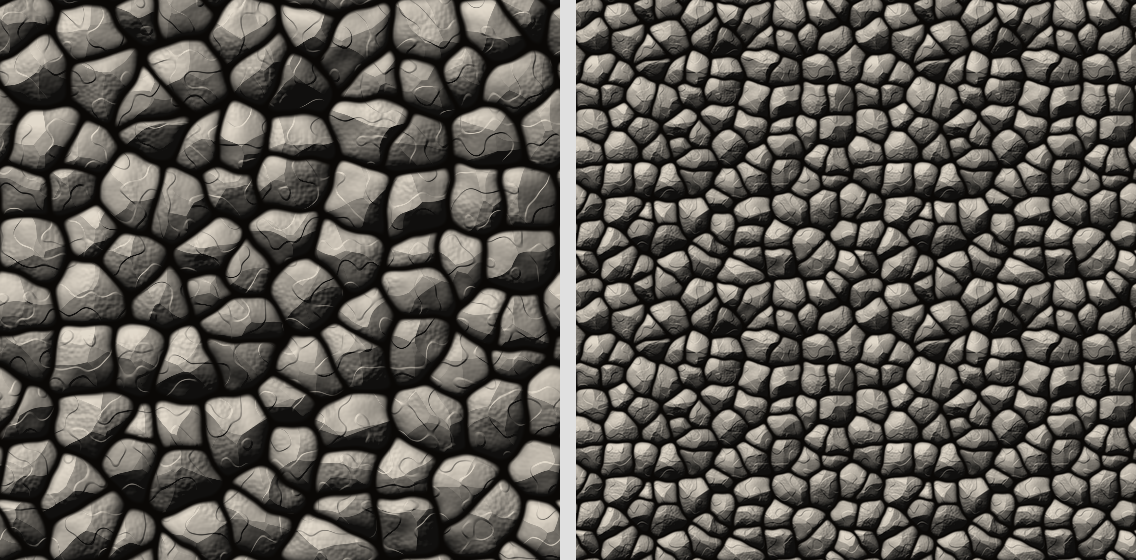
Left, the tile; right, the same tile 2 across and 2 down.
A three.js fragment shader for this texture:

```glsl
// Tiling dry stone wall: chiselled grey-brown stones divided by dark gaps.
varying vec2 vUv;

const float CELLS = 10.0; // stones across the canvas

struct Stone {
  float edge;   // rounded distance to the gap, in cells
  float height;
  vec2 id;
  vec2 local;   // position relative to the stone's seed
};

vec2 hash2(vec2 p) {
  vec3 q = fract(p.xyx * vec3(0.1031, 0.1030, 0.0973));
  q += dot(q, q.yzx + 33.33);
  return fract((q.xx + q.yz) * q.zy);
}

// Gradient noise that wraps after a whole number of lattice cells
float corner(vec2 lattice, vec2 offset, float period) {
  float angle = 6.2832 * hash2(mod(lattice, period) + period).x;
  return dot(vec2(cos(angle), sin(angle)), offset);
}

float gradientNoise(vec2 uv, float period) {
  vec2 p = uv * period, i = floor(p), f = p - i;
  vec2 u = f * f * f * (f * (f * 6.0 - 15.0) + 10.0);
  vec2 e = vec2(1.0, 0.0);
  return mix(
    mix(corner(i, f, period), corner(i + e, f - e, period), u.x),
    mix(corner(i + e.yx, f - e.yx, period), corner(i + 1.0, f - 1.0, period), u.x), u.y);
}

// Seed position in xy, size weight in z
vec3 seedOf(vec2 cell) {
  vec2 id = mod(cell, CELLS);
  return vec3(cell + 0.1 + 0.8 * hash2(id + 3.0), 0.22 * hash2(id + 47.0).x);
}

// Weighted Voronoi cell with smoothly joined edges
Stone findStone(vec2 p) {
  vec2 base = floor(p), home = base;
  vec3 seed = vec3(0.0);
  float best = 100.0;
  for (float y = -2.0; y <= 2.0; y++)
    for (float x = -2.0; x <= 2.0; x++) {
      vec3 s = seedOf(base + vec2(x, y));
      float power = dot(s.xy - p, s.xy - p) - s.z;
      if (power < best) { best = power; seed = s; home = base + vec2(x, y); }
    }

  float sum = 0.0;
  for (float y = -2.0; y <= 2.0; y++)
    for (float x = -2.0; x <= 2.0; x++) {
      if (abs(x) + abs(y) < 0.5) continue;
      vec3 s = seedOf(home + vec2(x, y));
      float power = dot(s.xy - p, s.xy - p) - s.z;
      sum += exp(-20.0 * (power - best) / (2.0 * distance(s.xy, seed.xy)));
    }
  return Stone(-log(sum) / 20.0, 0.0, mod(home, CELLS), p - seed.xy);
}

// Rounded rim, flat cut faces, chipped ledges and fine pitting
Stone carve(vec2 uv) {
  vec2 warp = vec2(gradientNoise(uv, 17.0), gradientNoise(uv + 0.37, 17.0));
  Stone s = findStone(uv * CELLS + 0.12 * warp);
  vec2 q = s.local + 0.03 * warp;

  float face = dot(q, 0.3 * (hash2(s.id + 91.0) - 0.5));
  for (float k = 0.0; k < 5.0; k++) {
    vec2 r = hash2(s.id + 13.0 * k + 120.0);
    float angle = (k + r.x) * 1.2566;
    float plane = (0.12 + 0.4 * r.y) * (0.22 * r.x - dot(q, vec2(cos(angle), sin(angle))));
    face = min(face, plane);
  }

  float chips = smoothstep(-0.04, 0.04, gradientNoise(uv, 23.0) - 0.08);
  float rough = smoothstep(-0.15, 0.3, gradientNoise(uv + 0.21, 14.0));
  float pits = gradientNoise(uv, 128.0) + 0.5 * gradientNoise(uv, 61.0);
  s.height = 0.075 * (1.0 - exp(-max(s.edge, 0.0) / 0.07)) + face
    - 0.15 * dot(q, q) + 0.014 * chips + (0.002 + 0.007 * rough) * pits;
  return s;
}

void main() {
  // Surface normal from neighbouring heights
  float e = 0.001;
  Stone s = carve(vUv);
  vec2 slope = vec2(carve(vUv + vec2(e, 0.0)).height,
                    carve(vUv + vec2(0.0, e)).height) - s.height;
  vec3 normal = normalize(vec3(-slope / (e * CELLS), 1.0));

  // Light from the upper left
  float light = max(dot(normal, normalize(vec3(-0.3, 0.6, 0.75))), 0.0);
  float tone = 0.9 * light - 0.16 + 0.1 * pow(light, 14.0);
  tone += 0.07 * s.local.y + 0.06 * (hash2(s.id + 210.0).x - 0.5);
  tone += 0.04 * gradientNoise(vUv, 40.0);

  // Shaded rim falling into the gap
  tone *= 0.8 + 0.2 * smoothstep(0.04, 0.16, s.edge);
  vec3 stone = clamp(tone, 0.06, 0.85) * vec3(1.04, 1.0, 0.935);
  vec3 gap = vec3(0.04, 0.032, 0.024);
  gl_FragColor = vec4(mix(gap, stone, smoothstep(0.01, 0.078, s.edge)), 1.0);
}
```
